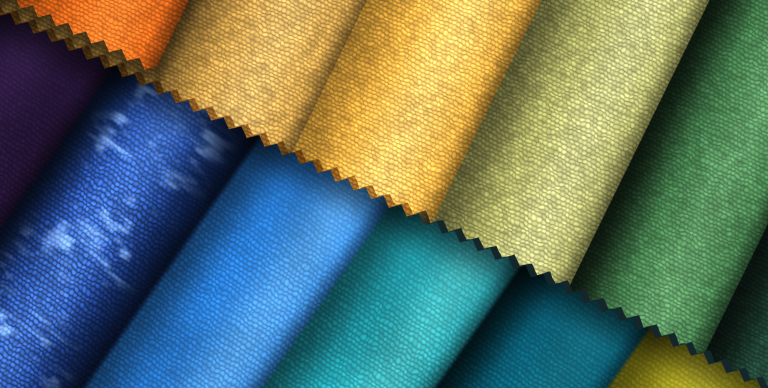
A WebGL 1 fragment shader for this texture:

```glsl
precision highp float;
// Two fans of folded cloth swatches, the upper one cut with a pinked edge.
// Each fold is a shaded band across a slanted axis, painted right to left;
// jittered brick-laid stitches and soft noise supply the woven surface.

#define TOOTH_PITCH 0.051
#define TOOTH_DEPTH 0.021
#define STITCH 0.0125
#define UPPER_SLANT 0.49
#define LOWER_SLANT 0.70
#define UPPER_RELIEF 0.34
#define LOWER_RELIEF 0.30
#define CAST_SHADOW 0.42

uniform vec2 u_resolution;

float hash(vec2 p) {
  p = fract(p * vec2(0.1031, 0.1137));
  p += dot(p, p.yx + 33.33);
  return fract((p.x + p.y) * p.x * 17.3);
}

float noise(vec2 p) {
  vec2 i = floor(p), f = fract(p);
  f = f * f * (3.0 - 2.0 * f);
  return mix(mix(hash(i), hash(i + vec2(1.0, 0.0)), f.x),
             mix(hash(i + vec2(0.0, 1.0)), hash(i + 1.0), f.x), f.y);
}

// Signed relief of staggered, slightly irregular stitches
float weave(vec2 p) {
  p += 0.7 * vec2(noise(p * 0.6), noise(p * 0.6 + 47.0));
  p.x += 0.5 * mod(floor(p.y), 2.0);
  vec2 f = fract(p) - 0.5;
  float loopShape = 1.0 - smoothstep(0.12, 0.68, length(f * vec2(0.85, 1.1)));
  return loopShape * (0.7 + 0.6 * hash(floor(p) + 90.0)) - 0.5;
}

// Signed distance to a saw-toothed line
float pinked(float along, float across) {
  float tooth = abs(fract(along / TOOTH_PITCH) - 0.5) * 2.0 - 0.5;
  return across + tooth * TOOTH_DEPTH;
}

// One fold: shaded on the left, lit near its rolled right side
void fold(inout vec3 col, float x, vec2 span, float soft, float shade,
          vec3 body, vec3 lit, float peak) {
  float u = (x - span.x) / (span.y - span.x);
  vec3 c = mix(body * shade, body, smoothstep(0.0, 0.38, u));
  float glow = (u - peak) / 0.23;
  c = mix(c, lit, exp(-glow * glow));
  c *= mix(1.0, 0.52, smoothstep(0.86, 1.02, u));
  col = mix(c, col, smoothstep(-soft, soft, x - span.y));
}

vec3 lowerCloth(vec2 q, float n) {
  float x = q.x + LOWER_SLANT * q.y;
  vec3 c = vec3(0.0);
  fold(c, x, vec2(2.267, 2.72), 0.010, 0.55, vec3(0.60, 0.57, 0.10), vec3(0.67, 0.64, 0.16), 0.5);
  fold(c, x, vec2(1.821, 2.267), 0.010, 0.22, vec3(0.04, 0.36, 0.45), vec3(0.08, 0.44, 0.52), 0.68);
  fold(c, x, vec2(1.376, 1.821), 0.010, 0.50, vec3(0.12, 0.58, 0.63), vec3(0.25, 0.69, 0.71), 0.70);
  fold(c, x, vec2(0.917, 1.376), 0.009, 0.50, vec3(0.15, 0.46, 0.79), vec3(0.32, 0.62, 0.90), 0.74);
  fold(c, x, vec2(0.415, 0.917), 0.014, 0.18, vec3(0.10, 0.23, 0.54), vec3(0.23, 0.40, 0.73), 0.48);
  // Deep falloff before the blue fold begins
  c *= 1.0 - 0.6 * smoothstep(0.70, 0.89, x) * (1.0 - smoothstep(0.905, 0.93, x));
  fold(c, x, vec2(-0.05, 0.415), 0.012, 0.6, vec3(0.13, 0.07, 0.19), vec3(0.19, 0.11, 0.27), 0.45);

  // Nap, strongest on the indigo fold
  float indigo = smoothstep(0.43, 0.55, x) * (1.0 - smoothstep(0.75, 0.90, x));
  vec2 thread = vec2(x * 0.82, q.y * 0.82 - q.x * 0.57) / STITCH;
  float relief = weave(thread) * mix(0.55, 1.0, smoothstep(0.05, 0.35, n));
  c *= 1.0 + relief * LOWER_RELIEF * (1.0 + 1.1 * indigo);
  float fleck = noise(thread * vec2(0.35, 0.9)) * noise(q * 13.0 + 5.0);
  c += indigo * vec3(0.34, 0.38, 0.38) * smoothstep(0.25, 0.75, fleck);
  c *= 0.90 + 0.20 * noise(q * 9.0);
  return c * mix(CAST_SHADOW, 1.0, smoothstep(-0.01, 0.12, n));
}

vec3 upperCloth(vec2 q, float along, float n, float px) {
  float x = q.x + UPPER_SLANT * q.y;
  vec3 c = vec3(0.0);
  fold(c, x, vec2(2.262, 2.72), px, 0.25, vec3(0.13, 0.27, 0.21), vec3(0.16, 0.31, 0.25), 0.6);
  fold(c, x, vec2(1.829, 2.262), px, 0.20, vec3(0.24, 0.45, 0.27), vec3(0.36, 0.58, 0.38), 0.62);
  fold(c, x, vec2(1.396, 1.829), px, 0.52, vec3(0.67, 0.67, 0.38), vec3(0.79, 0.79, 0.53), 0.66);
  fold(c, x, vec2(0.946, 1.396), px, 0.66, vec3(0.92, 0.68, 0.25), vec3(0.98, 0.80, 0.42), 0.60);
  fold(c, x, vec2(0.487, 0.946), px, 0.55, vec3(0.80, 0.61, 0.28), vec3(0.87, 0.71, 0.40), 0.60);

  // Orange flap lying over the tan fold, with its contact shadow
  float flapEdge = pinked(along + 0.02, n + 0.030);
  float reach = max(flapEdge, x - 0.487);
  c *= mix(0.58, 1.0, smoothstep(0.0, 0.055, reach));
  vec3 flap = c;
  fold(flap, x, vec2(0.03, 0.487), px, 0.75, vec3(0.84, 0.38, 0.10), vec3(0.92, 0.48, 0.17), 0.62);
  c = mix(flap, c, smoothstep(-px, px, flapEdge));

  float relief = weave(vec2(along, n * 1.15) / STITCH);
  c *= 1.0 + UPPER_RELIEF * relief;
  c *= 0.92 + 0.16 * noise(q * 60.0);
  return c * (0.95 + 0.10 * noise(q * 7.0));
}

void main() {
  // Height-normalised coordinates measured down from the upper left
  vec2 q = vec2(gl_FragCoord.x, u_resolution.y - gl_FragCoord.y) / u_resolution.y;
  float px = 1.0 / u_resolution.y;
  float along = dot(q, vec2(0.898, 0.440));
  float n = dot(q - vec2(0.0, 0.018), vec2(-0.440, 0.898));
  float edge = pinked(along, n) + 0.004 * (noise(q * 70.0) - 0.5);

  vec3 col = lowerCloth(q, n);
  vec3 top = upperCloth(q, along, n, px);

  // Darker backing peeps out below the teeth
  float backing = pinked(along + 0.012, n - 0.013);
  float cool = smoothstep(1.30, 1.42, q.x + UPPER_SLANT * q.y);
  vec3 rim = mix(top * vec3(0.66, 0.55, 0.40), vec3(0.08, 0.15, 0.16), cool);
  col = mix(rim, col, smoothstep(-px, px, backing));
  col = mix(top, col, smoothstep(-px, px, edge));
  gl_FragColor = vec4(clamp(col, 0.0, 1.0), 1.0);
}
```
